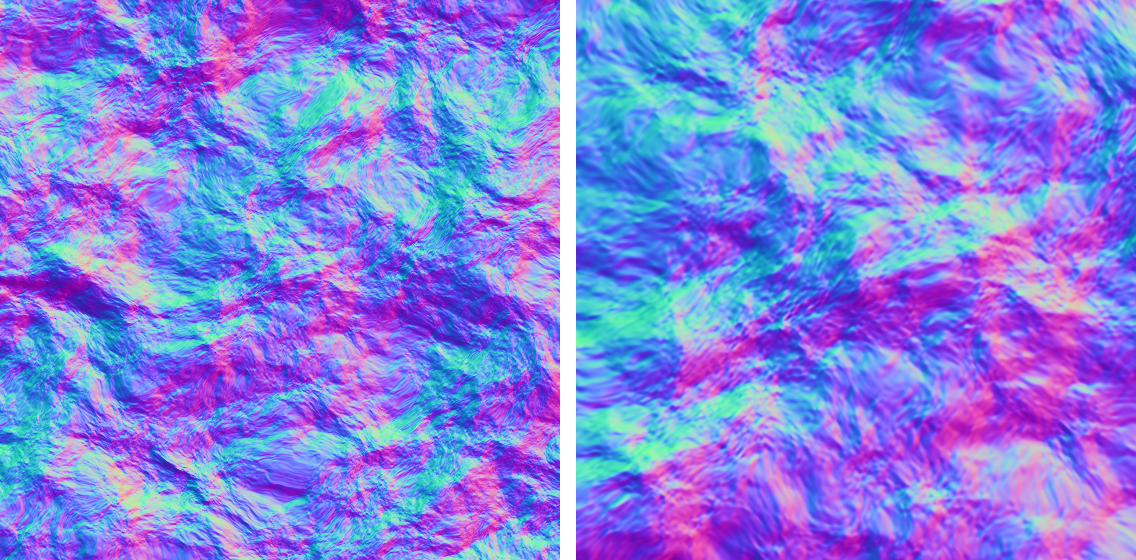
Left, the full canvas; right, a detail of the centre.
A Shadertoy shader for this texture map:

```glsl
// Tangent-space normal map of rough, crumpled rock.
// A warped fractal sum of value noise gives the height; its slopes,
// taken by finite differences, are packed into red, green and blue.

#define BASE_CELLS 5.0    // coarsest noise cells across the canvas
#define Y_SQUEEZE 1.15    // vertical compression of the relief
#define OCTAVES 7         // layers of the height
#define WARP_OCTAVES 5    // layers of the domain warp
#define GAIN 0.46         // amplitude ratio between layers
#define WARP 0.35         // warp distance in coarse cells
#define RELIEF 0.146      // height scale in canvas units
#define SLOPE_STEP 0.002  // distance between height samples

// Integer hash of a lattice point, 0 to 1
float hash(vec2 cell) {
    uvec2 q = uvec2(ivec2(cell)) * uvec2(1597334673u, 3812015801u);
    uint h = (q.x ^ q.y) * 1597334673u;
    h = (h ^ (h >> 15)) * 2246822519u;
    h ^= h >> 13;
    return float(h >> 8) / 16777216.0;
}

// Smoothly interpolated lattice values
float valueNoise(vec2 p) {
    vec2 cell = floor(p);
    vec2 f = p - cell;
    vec2 s = f * f * (3.0 - 2.0 * f);
    float low = mix(hash(cell), hash(cell + vec2(1, 0)), s.x);
    float high = mix(hash(cell + vec2(0, 1)), hash(cell + vec2(1, 1)), s.x);
    return mix(low, high, s.y);
}

// Centred fractal noise, turned at every layer to hide the lattice
float fractalNoise(vec2 p, int octaves) {
    const mat2 turnAndDouble = mat2(1.6, 1.2, -1.2, 1.6);
    float sum = 0.0;
    float amplitude = 1.0;
    for (int i = 0; i < octaves; i++) {
        sum += amplitude * (valueNoise(p) - 0.5);
        p = turnAndDouble * p + vec2(17.3, 9.7);
        amplitude *= GAIN;
    }
    return sum;
}

// Rock height at a canvas position
float rockHeight(vec2 uv) {
    vec2 p = uv * BASE_CELLS * vec2(1.0, Y_SQUEEZE) + vec2(3.4, 7.8);
    vec2 warp = vec2(fractalNoise(p + vec2(31.6, 12.2), WARP_OCTAVES),
                     fractalNoise(p + vec2(74.1, 53.9), WARP_OCTAVES));
    return RELIEF * fractalNoise(p + WARP * warp, OCTAVES);
}

void mainImage(out vec4 fragColor, in vec2 fragCoord) {
    vec2 uv = fragCoord / iResolution.y;

    // Slopes to the right and upwards
    float here = rockHeight(uv);
    vec2 slope = vec2(rockHeight(uv + vec2(SLOPE_STEP, 0.0)) - here,
                      rockHeight(uv + vec2(0.0, SLOPE_STEP)) - here) / SLOPE_STEP;

    // Pack the unit normal into a colour
    vec3 normal = normalize(vec3(-slope, 1.0));
    fragColor = vec4(0.5 + 0.5 * normal, 1.0);
}
```
